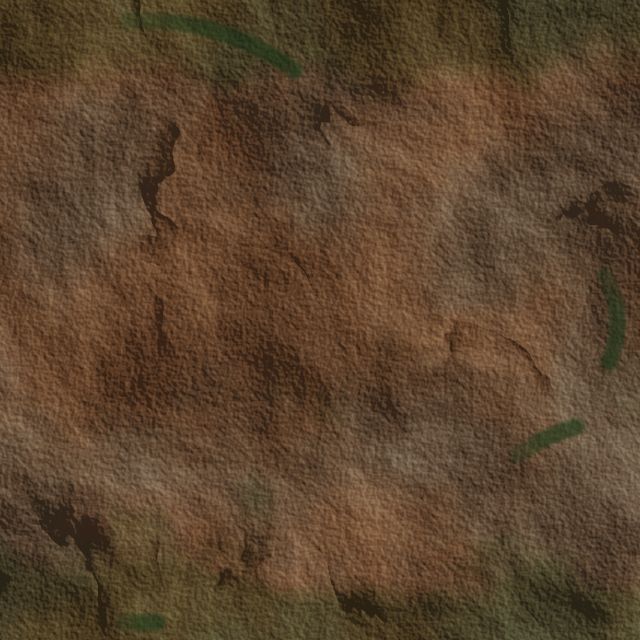
This texture is drawn by a WebGL 1 fragment shader. Its source:

```glsl
precision highp float;

uniform vec2 u_resolution;

const vec3 SHADOW = vec3(0.20, 0.14, 0.095);
const vec3 EARTH = vec3(0.34, 0.245, 0.167);
const vec3 CLAY = vec3(0.44, 0.34, 0.25);
const vec3 SAND = vec3(0.55, 0.455, 0.35);
const vec3 RUST_TINT = vec3(1.07, 0.96, 0.87);
const vec3 GREY_TINT = vec3(0.96, 1.01, 1.06);
const vec3 MOSS_TINT = vec3(0.80, 0.96, 0.84);
const vec3 STROKE_GREEN = vec3(0.15, 0.225, 0.11);

const vec2 LIGHT = vec2(0.8, 0.6);
const float RELIEF_SCALE = 3.2;
const float RELIEF_STEP = 0.004;
const float RELIEF_GAIN = 0.024;
const float PATCH_GAIN = 0.42;
const float GRAIN_SCALE = 125.0;
const float GRAIN_GAIN = 0.36;
const float CREVICE_SCALE = 4.5;
const float CREVICE_DEPTH = 0.75;
const float STROKE_WIDTH = 0.013;
const float STROKE_SOFTNESS = 0.005;
const float STROKE_OPACITY = 0.72;

vec2 gradientAt(vec2 cell) {
  vec3 q = fract(cell.xyx * vec3(0.1031, 0.1030, 0.0973));
  q += dot(q, q.yzx + 33.33);
  float angle = 6.2832 * fract((q.x + q.y) * q.z);
  return vec2(cos(angle), sin(angle));
}

float gradientNoise(vec2 p) {
  vec2 i = floor(p);
  vec2 f = p - i;
  vec2 w = f * f * f * (f * (f * 6.0 - 15.0) + 10.0);
  vec2 e = vec2(1.0, 0.0);
  float low = mix(dot(gradientAt(i), f), dot(gradientAt(i + e), f - e), w.x);
  float high = mix(dot(gradientAt(i + e.yx), f - e.yx),
                   dot(gradientAt(i + 1.0), f - 1.0), w.x);
  return mix(low, high, w.y);
}

float fbm(vec2 p) {
  float sum = 0.0;
  float amplitude = 1.0;
  for (int octave = 0; octave < 5; octave++) {
    sum += amplitude * gradientNoise(p);
    p = mat2(1.6, 1.2, -1.2, 1.6) * p + 17.3;
    amplitude *= 0.5;
  }
  return sum;
}

// Slope of the rock surface facing the light
float relief(vec2 p) {
  vec2 offset = LIGHT * RELIEF_STEP;
  float rise = fbm((p + offset) * RELIEF_SCALE) - fbm((p - offset) * RELIEF_SCALE);
  return -rise / (2.0 * RELIEF_STEP);
}

// Embossed sandy grain in two sizes
float grain(vec2 p) {
  vec2 q = p * GRAIN_SCALE;
  vec2 offset = LIGHT * 0.28;
  float coarse = gradientNoise(q - offset) - gradientNoise(q + offset);
  float fine = gradientNoise(q * 1.7 + 41.0 - offset) - gradientNoise(q * 1.7 + 41.0 + offset);
  return coarse + 0.8 * fine;
}

// Sharp on one side, fading into the hollow on the other
float crevice(vec2 p) {
  vec2 slanted = vec2(p.x + 0.45 * p.y, 0.65 * p.y) * CREVICE_SCALE;
  float edge = fbm(slanted + 9.0);
  float place = smoothstep(0.08, 0.38, gradientNoise(p * 5.5 + 63.0));
  return smoothstep(-0.025, 0.01, edge) * exp(-9.0 * max(edge, 0.0)) * place;
}

// Bowed brush mark from a to b
float stroke(vec2 p, vec2 a, vec2 b, float bow) {
  vec2 span = b - a;
  float t = clamp(dot(p - a, span) / dot(span, span), 0.0, 1.0);
  vec2 normal = normalize(vec2(-span.y, span.x));
  float d = length(p - a - span * t - normal * bow * 4.0 * t * (1.0 - t));
  float cover = 1.0 - smoothstep(STROKE_WIDTH - STROKE_SOFTNESS, STROKE_WIDTH + STROKE_SOFTNESS, d);
  return cover * mix(0.55, 1.0, smoothstep(0.0, 0.5, t));
}

vec3 rockColour(float tone) {
  vec3 colour = mix(SHADOW, EARTH, smoothstep(-0.05, 0.36, tone));
  colour = mix(colour, CLAY, smoothstep(0.3, 0.7, tone));
  return mix(colour, SAND, smoothstep(0.62, 1.1, tone));
}

void main() {
  vec2 p = gl_FragCoord.xy / u_resolution;
  vec2 warp = vec2(gradientNoise(p * 4.0 + 5.0), gradientNoise(p * 4.0 + 28.0));
  vec2 q = p + 0.07 * warp;
  float patches = fbm(q * 3.5 + 50.0);

  // Moss in ragged bands and scattered patches
  float ragged = p.y + 0.07 * fbm(p * 6.0 + 80.0);
  float bands = smoothstep(0.85, 0.93, ragged) + 1.0 - smoothstep(0.06, 0.12, ragged);
  float tufts = smoothstep(0.15, 0.5, fbm(p * 4.0 + 31.0)) * (1.0 - smoothstep(0.2, 0.55, p.y));
  float moss = clamp(bands + 0.6 * tufts, 0.0, 1.0);

  // Light and shade
  float seam = exp(-pow((ragged - 0.47) / 0.035, 2.0)) * smoothstep(0.35, 0.6, p.x);
  float tone = 0.47 + 0.16 * (0.5 - p.y) + PATCH_GAIN * patches;
  tone += RELIEF_GAIN * relief(q) + GRAIN_GAIN * grain(p) + 0.1 * seam - 0.08 * bands;
  tone -= CREVICE_DEPTH * crevice(q);

  // Mineral tints and moss
  float mineral = smoothstep(-0.4, 0.4, fbm(q * 2.7 + 12.0));
  vec3 colour = rockColour(tone) * mix(RUST_TINT, GREY_TINT, mineral);
  colour *= mix(vec3(1.0), MOSS_TINT, moss);

  // Green brush marks
  float marks = stroke(p, vec2(0.2, 0.967), vec2(0.46, 0.89), 0.024);
  marks = max(marks, stroke(p, vec2(0.945, 0.57), vec2(0.952, 0.435), 0.016));
  marks = max(marks, stroke(p, vec2(0.81, 0.29), vec2(0.9, 0.333), 0.004));
  marks = max(marks, stroke(p, vec2(0.195, 0.027), vec2(0.245, 0.027), 0.0));
  vec3 paint = STROKE_GREEN * (0.85 + 0.3 * clamp(tone, 0.0, 1.0));
  gl_FragColor = vec4(mix(colour, paint, STROKE_OPACITY * marks), 1.0);
}
```
